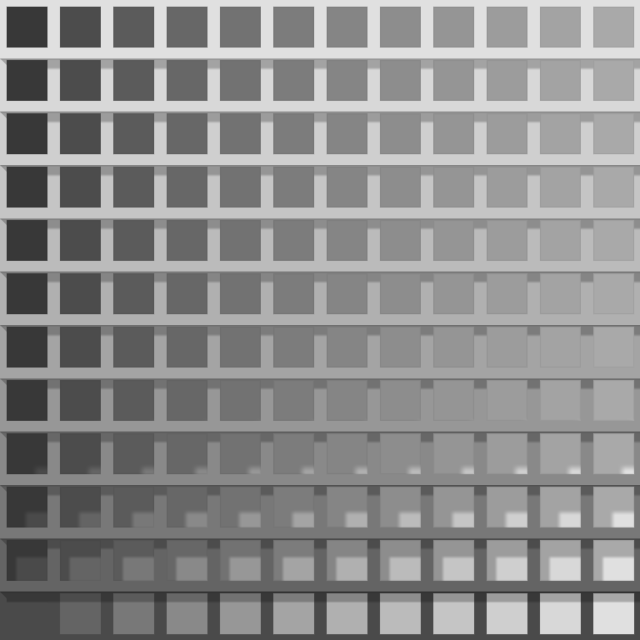
This pattern is drawn by a WebGL 1 fragment shader. Its source:

```glsl
precision highp float;
// A 12 by 12 grid of square wells in stepped grey terraces. Columns set the
// floor tone, rows set the frame tone, both evenly spaced in linear light.
// Light from the upper left casts shadows that lengthen with well depth.

uniform vec2 u_resolution;

const float CELLS = 12.0;
const float TERRACE_TOP = 0.094;        // where each terrace starts in its cell
const vec2 WELL_MIN = vec2(0.125, 0.031);
const vec2 WELL_MAX = vec2(0.89, 0.797);
const float LEDGE_SHADOW = 0.195;       // shadow length of one terrace step
const vec2 SHADOW_STEP = vec2(0.18, 0.16);
const float SHADE = 0.755;
const float LIP_SHADE = 0.90;
const float LIP_WIDTH = 0.025;
const float RIM_SHADE = 0.93;
const float RIM_WIDTH = 0.016;
const float DARKEST = 0.066;            // linear light
const float LIGHTEST = 0.755;
const float GAMMA = 2.2;

// Display grey of one step, from 0 (dark) to CELLS - 1 (light).
float stepTone(float index) {
  return pow(mix(DARKEST, LIGHTEST, index / (CELLS - 1.0)), 1.0 / GAMMA);
}

// Soft threshold centred on edge.
float softStep(float edge, float blur, float v) {
  return smoothstep(edge - blur, edge + blur, v);
}

// Grey at p, in cells, measured from the upper left corner.
float terraceGrid(vec2 p, float pixel) {
  float column = clamp(floor(p.x), 0.0, CELLS - 1.0);
  float row = clamp(floor(p.y - TERRACE_TOP), 0.0, CELLS - 1.0);
  float depth = CELLS - 1.0 - row;
  vec2 local = vec2(p.x - column, p.y - TERRACE_TOP - row);
  float belowLedge = step(0.5, row);

  // Frame, with the slanted shadow of the ledge above it.
  float ledge = 1.0 - softStep(LEDGE_SHADOW, 0.035, local.y);
  ledge *= softStep(0.0, pixel, p.x - local.y) * belowLedge;
  float lip = (1.0 - softStep(LIP_WIDTH, pixel, local.y)) * belowLedge;
  float frame = stepTone(depth) * mix(1.0, SHADE, ledge);
  frame *= mix(1.0, LIP_SHADE, lip);

  // Well floor, lit only beyond the shadows of its top and left walls.
  float blur = 0.025 + 0.02 * depth;
  vec2 reach = vec2(WELL_MIN.x, LEDGE_SHADOW) + SHADOW_STEP * depth;
  float lit = softStep(reach.y, blur, local.y);
  lit *= mix(1.0, softStep(reach.x, blur, local.x), step(0.5, depth));
  float well = stepTone(column) * mix(SHADE, 1.0, lit);

  // Thin darkening along the rim of sunken wells.
  vec2 inset = min(local - WELL_MIN, WELL_MAX - local);
  float distanceIn = min(inset.x, inset.y);
  float rim = 1.0 - softStep(RIM_WIDTH, pixel, distanceIn);
  well *= mix(1.0, RIM_SHADE, rim * step(0.5, depth));

  return mix(frame, well, softStep(0.0, 0.5 * pixel, distanceIn));
}

void main() {
  float pixel = CELLS / min(u_resolution.x, u_resolution.y);
  float tone = 0.0;
  // Four samples per pixel smooth the terrace seams.
  for (int i = 0; i < 4; i++) {
    float k = float(i);
    vec2 offset = vec2(mod(k, 2.0), floor(k / 2.0)) * 0.5 - 0.25;
    vec2 uv = (gl_FragCoord.xy + offset) / u_resolution;
    tone += 0.25 * terraceGrid(vec2(uv.x, 1.0 - uv.y) * CELLS, pixel);
  }
  gl_FragColor = vec4(vec3(tone), 1.0);
}
```
